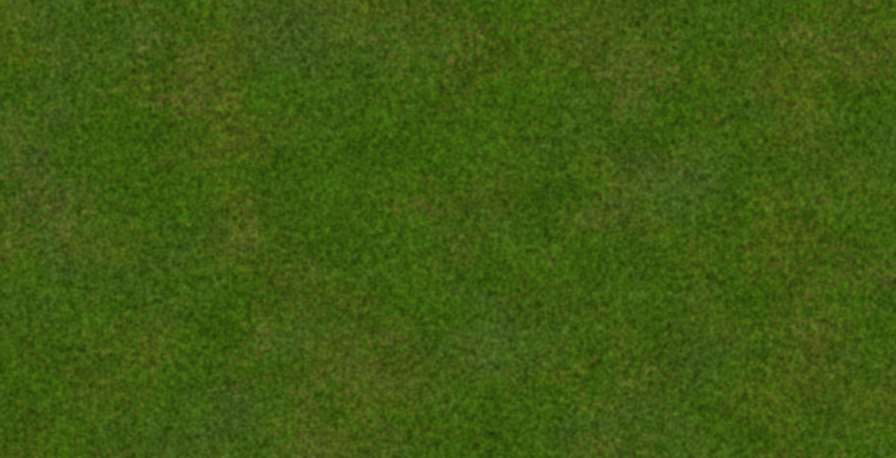
A WebGL 1 fragment shader for this texture:

```glsl
precision highp float;
// Mown lawn seen from above: lush green turf with soft, worn olive and straw patches.
// Broad gradient-noise octaves place the patches; thin noise streaks, turned to
// several directions, give the fine blades their light and hue.

uniform vec2 u_resolution;

#define LUSH vec3(0.222, 0.356, 0.050)
#define OLIVE vec3(0.292, 0.352, 0.078)
#define DULL vec3(0.262, 0.345, 0.135)
#define STRAW vec3(0.335, 0.352, 0.140)
#define PATCH_SCALE 3.6
#define BLADE_SCALE vec2(42.0, 100.0)
#define GRAIN_SCALE 118.0
#define BLADE_CONTRAST 0.33
#define MOTTLE_CONTRAST 0.17
#define HUE_GRAIN 0.55

// Pseudo-random unit vector for a lattice point.
vec2 gradientAt(vec2 cell) {
  vec3 h = fract(cell.xyx * vec3(0.1031, 0.1030, 0.0973));
  h += dot(h, h.yzx + 33.33);
  float angle = 6.2832 * fract((h.x + h.y) * h.z);
  return vec2(cos(angle), sin(angle));
}

// Gradient noise, centred on zero.
float gradientNoise(vec2 p) {
  vec2 cell = floor(p);
  vec2 f = p - cell;
  vec2 u = f * f * f * (f * (f * 6.0 - 15.0) + 10.0);
  vec2 e = vec2(1.0, 0.0);
  float a = dot(gradientAt(cell), f);
  float b = dot(gradientAt(cell + e.xy), f - e.xy);
  float c = dot(gradientAt(cell + e.yx), f - e.yx);
  float d = dot(gradientAt(cell + e.xx), f - e.xx);
  return mix(mix(a, b, u.x), mix(c, d, u.x), u.y);
}

mat2 rotation(float angle) {
  float c = cos(angle), s = sin(angle);
  return mat2(c, s, -s, c);
}

// Ragged patches: octaves that fade slowly, each turned against the last.
float patches(vec2 p) {
  float sum = 0.0, weight = 0.65;
  for (int i = 0; i < 5; i++) {
    sum += weight * gradientNoise(p);
    p = rotation(0.6) * p * 2.03 + 17.3;
    weight *= 0.72;
  }
  return sum;
}

// Short thin streaks in several crossing directions.
float blades(vec2 p) {
  float sum = 0.0;
  for (int i = 0; i < 5; i++) {
    float k = float(i);
    vec2 q = rotation(0.35 + k * 0.63) * p;
    sum += gradientNoise(q * BLADE_SCALE + 41.7 * k);
  }
  return sum * 0.5;
}

void main() {
  vec2 p = gl_FragCoord.xy / u_resolution.y + 3.0;
  vec2 ground = p * vec2(0.85, 1.1) * PATCH_SCALE;

  // Fine structure
  float blade = blades(p);
  float grain = gradientNoise(p * GRAIN_SCALE);
  float hueGrain = HUE_GRAIN * (blades(p + 9.1) + 0.5 * gradientNoise(p * GRAIN_SCALE * 0.6));

  // Worn, dull and dry turf
  float wear = smoothstep(-0.25, 0.55, patches(ground) + hueGrain);
  float dull = smoothstep(-0.10, 0.65, patches(ground + 31.0) - 0.5 * hueGrain + 0.3 * blade);
  float dry = smoothstep(0.15, 0.80, patches(ground + 57.0) + 0.5 * hueGrain + 0.2 * wear);
  vec3 color = mix(LUSH, OLIVE, wear);
  color = mix(color, DULL, 0.75 * dull);
  color = mix(color, STRAW, 0.80 * dry);

  // Light on the blades and shade in the denser tufts
  float mottle = patches(ground * 2.3 + 83.0);
  float light = 1.0 + BLADE_CONTRAST * (blade + 0.5 * grain) + MOTTLE_CONTRAST * mottle;
  gl_FragColor = vec4(clamp(color * light, 0.0, 1.0), 1.0);
}
```
